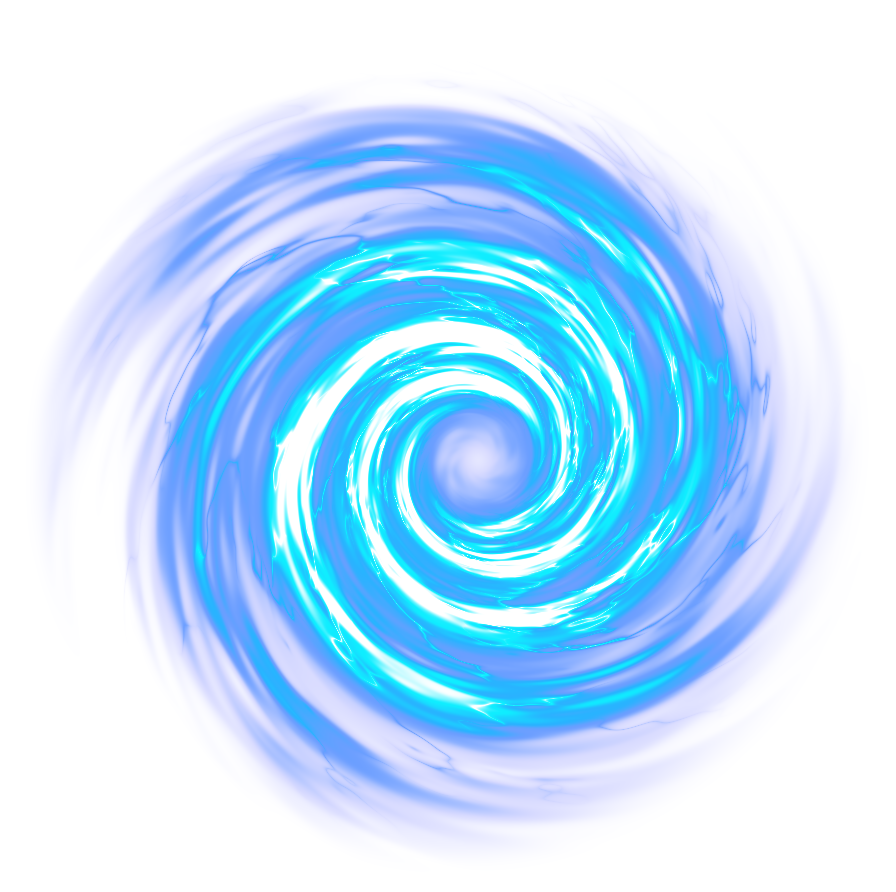
A Shadertoy shader for this background:

```glsl
// A glowing three-armed energy vortex on white.
// Log-spiral coordinates shape the arms and stretch noise into streaks;
// thin ridged-noise filaments are added, then energy is mapped to colour.

#define CENTER vec2(0.034, -0.016)  // vortex eye, from the canvas middle
#define ARMS 3.0
#define ARM_STEP 0.45               // log-radius distance between arms
#define ARM_OFFSET 2.28
#define ARM_WARP 0.34
#define STREAK_GAIN 0.80
#define FILAMENT_GAIN 0.34
#define FILAMENT_TWIST 2.3

const float TAU = 6.2831853;

float hash(vec3 p) {
    p = fract(p * vec3(0.1031, 0.1030, 0.0973));
    p += dot(p, p.yxz + 33.33);
    return fract((p.x + p.y) * p.z);
}

float noise(vec3 p) {
    vec3 i = floor(p), f = fract(p);
    f = f * f * (3.0 - 2.0 * f);
    vec2 e = vec2(0.0, 1.0);
    vec4 near = vec4(hash(i), hash(i + e.yxx), hash(i + e.xyx), hash(i + e.yyx));
    vec4 far = vec4(hash(i + e.xxy), hash(i + e.yxy), hash(i + e.xyy), hash(i + e.yyy));
    vec4 z = mix(near, far, f.z);
    vec2 y = mix(z.xy, z.zw, f.y);
    return mix(y.x, y.y, f.x);
}

// Seamless noise domain: angle wrapped on a cylinder, log radius along it
vec3 cylinder(float angle, float logR, float around, float along) {
    return vec3(cos(angle) * around, sin(angle) * around, logR * along) + 40.0;
}

// Energy to colour: white, lavender, blue, azure, cyan, white
vec3 energyColor(float e) {
    vec3 c = mix(vec3(1.0), vec3(0.84, 0.85, 1.0), smoothstep(0.0, 0.23, e));
    c = mix(c, vec3(0.42, 0.62, 1.0), smoothstep(0.18, 0.44, e));
    c = mix(c, vec3(0.16, 0.70, 1.0), smoothstep(0.42, 0.60, e));
    c = mix(c, vec3(0.06, 0.93, 1.0), smoothstep(0.58, 0.80, e));
    return mix(c, vec3(1.0), smoothstep(0.80, 1.10, e));
}

// Jagged bright lines where warped noise crosses its middle value
float filaments(float angle, float logR, float detail, float seed) {
    vec3 q = cylinder(angle - FILAMENT_TWIST * logR, logR, 2.4, 4.2) + seed;
    float n = noise(q) + detail * 0.34 * (noise(q * 3.1) - 0.5)
            + detail * 0.20 * (noise(q * 7.3) - 0.5);
    float line = exp(-abs(n - 0.5) * 36.0);
    return line * smoothstep(0.38, 0.70, noise(q * 1.7 + 17.0));
}

float glow(vec2 p, vec2 at, float size) {
    vec2 d = (p - at) / size;
    return exp(-dot(d, d));
}

void mainImage(out vec4 fragColor, in vec2 fragCoord) {
    vec2 canvas = (fragCoord - 0.5 * iResolution.xy) / iResolution.y;
    vec2 p = canvas - CENTER;
    float r = max(length(p), 0.001);
    float logR = log(r);
    float angle = atan(p.y, p.x);
    float detail = smoothstep(0.04, 0.14, r);

    // Angle untwisted so that each arm becomes a straight line
    float spiral = angle - logR * TAU / (ARMS * ARM_STEP);
    float slow = noise(cylinder(spiral, logR, 1.2, 4.0));
    float streak = noise(cylinder(spiral, logR, 4.2, 9.0)) - 0.5;
    float fine = noise(cylinder(spiral + 0.8 * logR, logR, 8.5, 15.0) + 9.0) - 0.5;
    streak += 0.75 * detail * fine;

    // Arm crests, broad near the eye and narrower outside
    float phase = (logR + ARM_OFFSET) / ARM_STEP - ARMS * angle / TAU;
    phase += ARM_WARP * (slow - 0.5) + 0.12 * streak;
    float crest = pow(0.5 + 0.5 * cos(TAU * phase), mix(0.9, 1.4, smoothstep(0.1, 0.3, r)));

    // Radial falloff: soft inner disc, arms reaching further out
    float reach = mix(r, length(canvas), smoothstep(0.25, 0.42, r));
    float disc = 1.0 - smoothstep(0.13, 0.46, r);
    float armFade = 1.0 - smoothstep(0.20, 0.50, reach);
    float inner = smoothstep(0.045, 0.10, r);
    float energy = 0.51 * disc + 0.38 * crest * armFade * inner;

    // Flowing streaks, strongest on the crests
    energy += STREAK_GAIN * streak * armFade * inner * (0.16 + 0.84 * crest);
    float wisp = smoothstep(0.40, 0.85, slow + 0.5 * streak);
    energy += 0.17 * wisp * smoothstep(0.26, 0.36, r)
            * (1.0 - smoothstep(0.36, 0.50, reach));

    // Hot stretches of the left and upper right arms
    float heat = glow(p, vec2(-0.15, -0.01), 0.11)
               + 0.9 * glow(p, vec2(0.12, 0.15), 0.10)
               + 0.5 * glow(p, vec2(-0.04, 0.18), 0.10)
               + 0.7 * glow(p, vec2(0.02, -0.11), 0.07)
               + 0.5 * glow(p, vec2(-0.02, 0.12), 0.07);
    energy += heat * (0.07 + 0.28 * crest) * (1.0 + 1.2 * streak);

    // Electric filaments
    float sparkFade = inner * (1.0 - smoothstep(0.22, 0.46, reach));
    float sparks = filaments(angle, logR, detail, 0.0)
                 + filaments(angle, logR, detail, 31.7);
    energy += FILAMENT_GAIN * sparks * sparkFade;

    // Pale eye with cloudy veins and a soft violet rim
    float eye = 1.0 - smoothstep(0.035, 0.085, r);
    float veins = noise(cylinder(angle - logR, logR, 2.5, 2.5)) - 0.5;
    float eyeEnergy = 0.31 + 0.12 * veins * smoothstep(0.01, 0.04, r)
                    - 0.17 * exp(-r * r / 0.0005);
    energy = mix(energy, eyeEnergy, eye);

    fragColor = vec4(energyColor(max(energy, 0.0)), 1.0);
}
```
